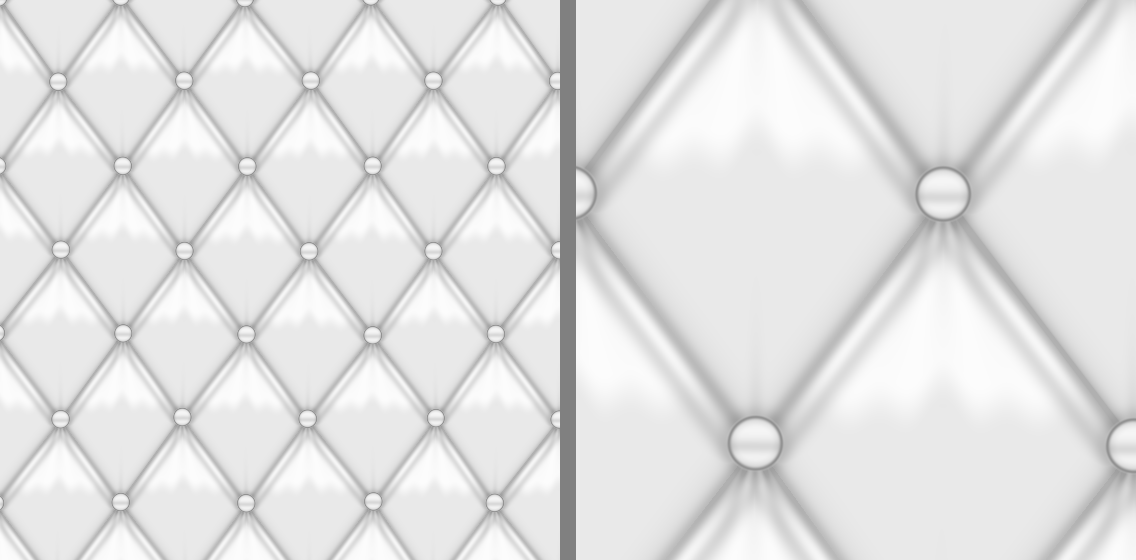
Left, the full canvas; right, a detail of the centre.
A three.js fragment shader for this pattern:

```glsl
// Tufted white upholstery: a lattice of diamond pads pinned by round buttons.
// Skewed coordinates put a button on every integer point and a seam on every
// integer line; soft bell curves shade the seams, pleats and pad faces.
varying vec2 vUv;

const vec2 PERIOD = vec2(0.2232, 0.3005);  // spacing of buttons in a row, and of like rows
const vec2 ORIGIN = vec2(0.1055, 0.854);   // centre of one button
const vec2 WANDER = vec2(0.0038, 0.0026);  // hand-placed offset of the buttons
const float BUTTON_RADIUS = 0.0168;
const float SOFT = 0.0011;
const float FLAT_TONE = 0.915;
const float BRIGHT_TONE = 0.988;

float hash(vec2 p) {
  vec3 q = fract(vec3(p.xyx) * 0.1031);
  q += dot(q, q.yzx + 33.33);
  return fract((q.x + q.y) * q.z);
}

float bell(float x, float width) {
  return exp(-x * x / (width * width));
}

vec2 toLattice(vec2 p) {
  vec2 g = (p - ORIGIN) / PERIOD;
  return vec2(g.y + g.x, g.y - g.x);
}

vec2 toCanvas(vec2 g) {
  return 0.5 * vec2(g.x - g.y, g.x + g.y) * PERIOD;
}

vec2 buttonOffset(vec2 id) {
  return (vec2(hash(id + 41.0), hash(id + 87.0)) * 2.0 - 1.0) * WANDER;
}

// Offset blended between the four buttons around a pad
vec2 padWarp(vec2 g) {
  vec2 id = floor(g), f = fract(g);
  vec2 low = mix(buttonOffset(id), buttonOffset(id + vec2(1.0, 0.0)), f.x);
  vec2 high = mix(buttonOffset(id + vec2(0.0, 1.0)), buttonOffset(id + 1.0), f.x);
  return mix(low, high, f.y);
}

// Darkness and glint of a seam; across is positive on the pad below it
vec2 seam(float across, float along, float wear) {
  float toEnd = abs(2.0 * along - 1.0);
  float middle = 1.0 - smoothstep(0.15, 0.85, toEnd);
  float dark = 0.13 * bell(across - 0.001, 0.0055);
  dark += 0.05 * bell(across, 0.013);
  dark += 0.09 * bell(across - 0.017, 0.006);
  dark += 0.08 * toEnd * toEnd * bell(across - 0.007, 0.008);
  dark += 0.13 * step(0.8, wear) * bell(across, 0.0013);
  return vec2(dark, 0.9 * middle * bell(across - 0.0095, 0.0042));
}

// Bright upper face, ending in a scalloped edge above the pad's waist
float padFace(vec2 f, float edgeDistance, float variation) {
  float height = 0.5 * (f.x + f.y);
  float side = f.x - f.y;
  float edge = 0.575 + 0.045 * bell(side, 0.14) + 0.012 * cos(side * 19.0);
  edge += 0.02 * (variation - 0.5);
  float lit = smoothstep(edge - 0.045, edge + 0.055, height);
  return mix(FLAT_TONE, BRIGHT_TONE, lit * smoothstep(0.0, 0.03, edgeDistance));
}

// Folds fanning down from the top button and one rising from the bottom
float pleats(vec2 f) {
  vec2 hang = toCanvas(f - 1.0);
  vec2 rise = toCanvas(f);
  float slope = hang.x / max(-hang.y, 0.001);
  float fan = 0.5 + 0.5 * cos(slope * 18.0);
  float below = 0.17 * fan * exp(-length(hang) / 0.032);
  float above = 0.16 * bell(rise.x, 0.0045) * exp(-rise.y / 0.025);
  return below + above;
}

// Domed button with a faint dark band and a thin rim
float buttonTone(vec2 p) {
  float y = p.y / BUTTON_RADIUS;
  float tone = 0.91 + 0.05 * bell(y - 0.45, 0.35);
  tone -= 0.07 * bell(y + 0.12, 0.22);
  tone += 0.04 * bell(y + 0.5, 0.25);
  tone -= 0.09 * smoothstep(0.55, 1.0, length(p) / BUTTON_RADIUS);
  return mix(tone, 0.57, bell(length(p) - BUTTON_RADIUS + 0.001, 0.0013));
}

void main() {
  vec2 g = toLattice(vUv - padWarp(toLattice(vUv)));
  vec2 id = floor(g), f = fract(g);
  vec2 nearest = floor(g + 0.5);
  float unit = 1.0 / length(1.0 / PERIOD);
  vec2 across = (nearest - g) * unit;

  // Pad and pleats
  float edgeDistance = min(1.0 - f.x, 1.0 - f.y) * unit;
  float tone = padFace(f, edgeDistance, hash(id + 13.0)) - pleats(f);

  // Two seam families
  vec2 rising = seam(across.y, f.x, hash(vec2(id.x, nearest.y) + 61.0));
  vec2 falling = seam(across.x, f.y, hash(vec2(nearest.x, id.y) + 29.0));
  vec2 crease = max(rising, falling);
  tone = mix(max(tone - crease.x, 0.69), 0.975, crease.y);

  // Button and its contact shadow
  vec2 local = toCanvas(g - nearest);
  float radius = length(local);
  tone -= 0.07 * bell(radius - BUTTON_RADIUS, 0.006);
  float cover = 1.0 - smoothstep(-SOFT, SOFT, radius - BUTTON_RADIUS);
  tone = mix(tone, buttonTone(local), cover);

  gl_FragColor = vec4(vec3(tone), 1.0);
}
```
